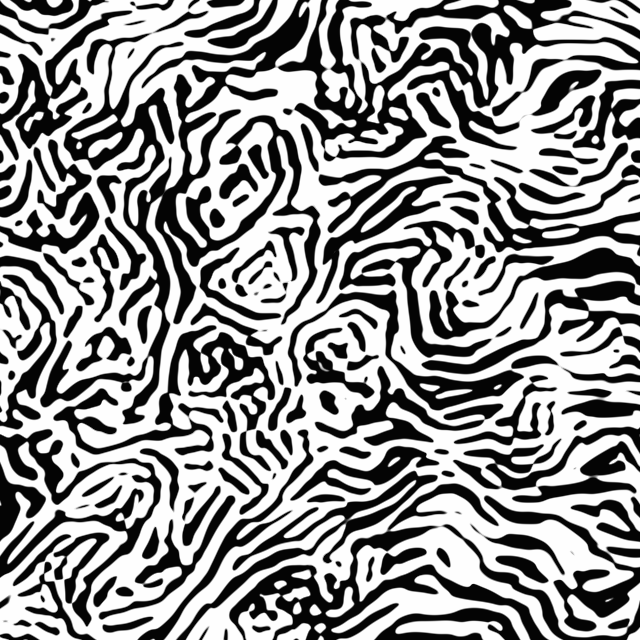
This pattern is drawn by a three.js fragment shader. Its source:

```glsl
// Dense black brush strokes on white, bending along a swirling flow.
// Scattered wave packets are summed into a complex wave; its normalised
// real part is cut at a drifting level, giving strokes, forks and blobs.
varying vec2 vUv;

const float CELLS = 31.0;   // wave packets across the canvas
const float REACH = 2.0;    // packet radius along the stroke, in cells
const float BREADTH = 1.35; // packet radius across the stroke, in cells
const float TAU = 6.2831853;

vec3 hash3(vec2 p) {
  vec3 q = fract(p.xyx * vec3(0.1031, 0.1030, 0.0973));
  q += dot(q, q.yxz + 33.33);
  return fract((q.xxy + q.yzz) * q.zyx);
}

float noise(vec2 p) {
  vec2 i = floor(p);
  vec2 f = p - i;
  f = f * f * f * (f * (f * 6.0 - 15.0) + 10.0);
  float low = mix(hash3(i).x, hash3(i + vec2(1.0, 0.0)).x, f.x);
  float high = mix(hash3(i + vec2(0.0, 1.0)).x, hash3(i + 1.0).x, f.x);
  return mix(low, high, f.y);
}

// Height field whose contour lines guide the strokes
float hills(vec2 p) {
  vec2 turned = mat2(0.8, 0.6, -0.6, 0.8) * p;
  return noise(turned * 7.0 + 41.0) + 0.35 * noise(p * 13.0 + 87.0);
}

// Unit normal of the strokes; they lean on the left and lie flat on the right
vec2 strokeNormal(vec2 p) {
  float e = 0.008;
  float h = hills(p);
  vec2 slope = vec2(hills(p + vec2(e, 0.0)) - h, hills(p + vec2(0.0, e)) - h) / e;
  float flatness = smoothstep(0.4, 0.85, p.x);
  slope += mix(vec2(-1.3, 1.3), vec2(0.8, 7.5), flatness);
  return normalize(slope + vec2(0.001, 0.002));
}

void main() {
  vec2 p = vUv * CELLS;
  vec2 home = floor(p);
  vec2 wave = vec2(0.0);
  vec2 gradRe = vec2(0.0);
  vec2 gradIm = vec2(0.0);

  // Sum the packets and their exact gradients
  for (int y = -2; y <= 2; y++) {
    for (int x = -2; x <= 2; x++) {
      vec2 cell = home + vec2(float(x), float(y));
      vec3 rnd = hash3(cell + 113.0);
      vec2 centre = cell + rnd.xy;
      vec2 d = p - centre;
      if (dot(d, d) < REACH * REACH) {
        vec2 normal = strokeNormal(centre / CELLS);
        vec2 tangent = vec2(-normal.y, normal.x);
        vec2 pull = normal * dot(normal, d) / (BREADTH * BREADTH)
          + tangent * dot(tangent, d) / (REACH * REACH);
        float a = max(1.0 - dot(d, pull), 0.0);
        vec2 k = normal * mix(4.6, 8.6, noise(centre * 0.45 + 19.0));
        float phase = dot(k, d) + TAU * rnd.z;
        vec2 cs = vec2(cos(phase), sin(phase));
        float weight = a * a * a;
        vec2 fall = -6.0 * a * a * pull;
        wave += weight * cs;
        gradRe += fall * cs.x - weight * cs.y * k;
        gradIm += fall * cs.y + weight * cs.x * k;
      }
    }
  }

  // Even out the strength; weak spots open into white or fill with black
  float power = dot(wave, wave) + 0.3;
  float ridge = wave.x * inversesqrt(power);
  vec2 slope = (gradRe - wave.x * (wave.x * gradRe + wave.y * gradIm) / power)
    * inversesqrt(power);
  float level = 0.17 + 1.3 * (noise(vUv * 16.0 + 7.0) - 0.5);

  // Approximate distance to the stroke edge, in canvas units
  float edge = (ridge - level) / max(length(slope), 1.5) / CELLS;
  float ink = smoothstep(-0.0016, 0.0016, edge);
  gl_FragColor = vec4(vec3(mix(0.996, 0.015, ink)), 1.0);
}
```
